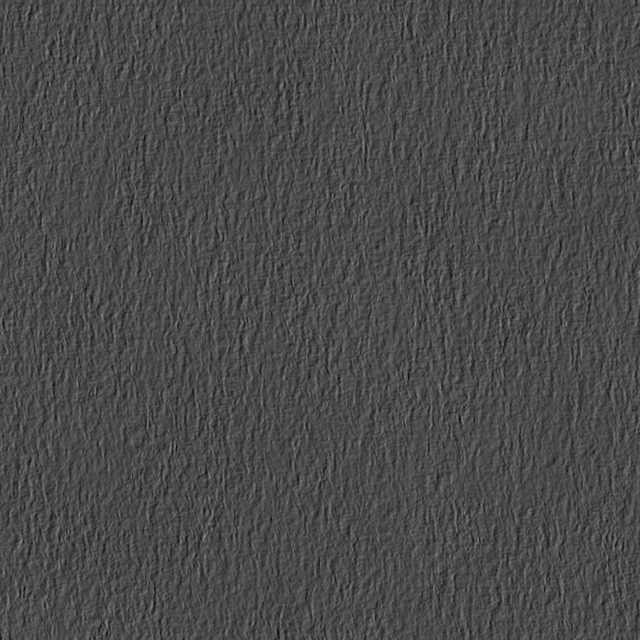
Write a Shadertoy shader that draws this texture.

```glsl
float hash(vec2 cell) {
    return fract(sin(dot(cell, vec2(127.1, 311.7))) * 43758.5453);
}

float noise(vec2 p) {
    vec2 cell = floor(p), f = fract(p);
    f = f * f * (3.0 - 2.0 * f);
    float low = mix(hash(cell), hash(cell + vec2(1, 0)), f.x);
    float high = mix(hash(cell + vec2(0, 1)), hash(cell + vec2(1, 1)), f.x);
    return mix(low, high, f.y);
}

vec2 lean(vec2 p, float slope) {
    return vec2(p.x + slope * p.y, p.y);
}

// Relief of upright fibres in three sizes, over two fine grains
float relief(vec2 p) {
    p.x += 0.006 * noise(p * vec2(45, 32)) + 0.003 * noise(p * vec2(110, 95) + 9.0);
    float fibres = 0.42 * noise(lean(p, 0.06) * vec2(235, 75) + 15.0);
    fibres += 0.36 * noise(lean(p, -0.03) * vec2(190, 26) + 37.0);
    fibres += 0.32 * noise(lean(p, 0.15) * vec2(130, 95) + 71.0);
    fibres += 0.34 * noise(lean(p, 0.3) * vec2(290, 190) + 113.0);
    return fibres + 0.20 * noise(lean(p, -0.2) * vec2(340, 300) + 151.0);
}

void mainImage(out vec4 fragColor, in vec2 fragCoord) {
    vec2 uv = fragCoord / iResolution.xy;

    // Raking light from the upper left
    vec2 toLight = vec2(-0.0010, 0.0006);
    float slope = relief(uv - toLight) - relief(uv + toLight);

    // Patches where the fibres stand out more or less
    float strength = 0.33 + 0.20 * noise(uv * vec2(22, 12) + 5.0);
    float tone = 0.292 + strength * slope;

    // Faint broad unevenness of the sheet
    tone += 0.016 * (noise(uv * vec2(9, 6) + 21.0) - 0.5);
    fragColor = vec4(vec3(clamp(tone, 0.06, 0.62)), 1.0);
}
```
